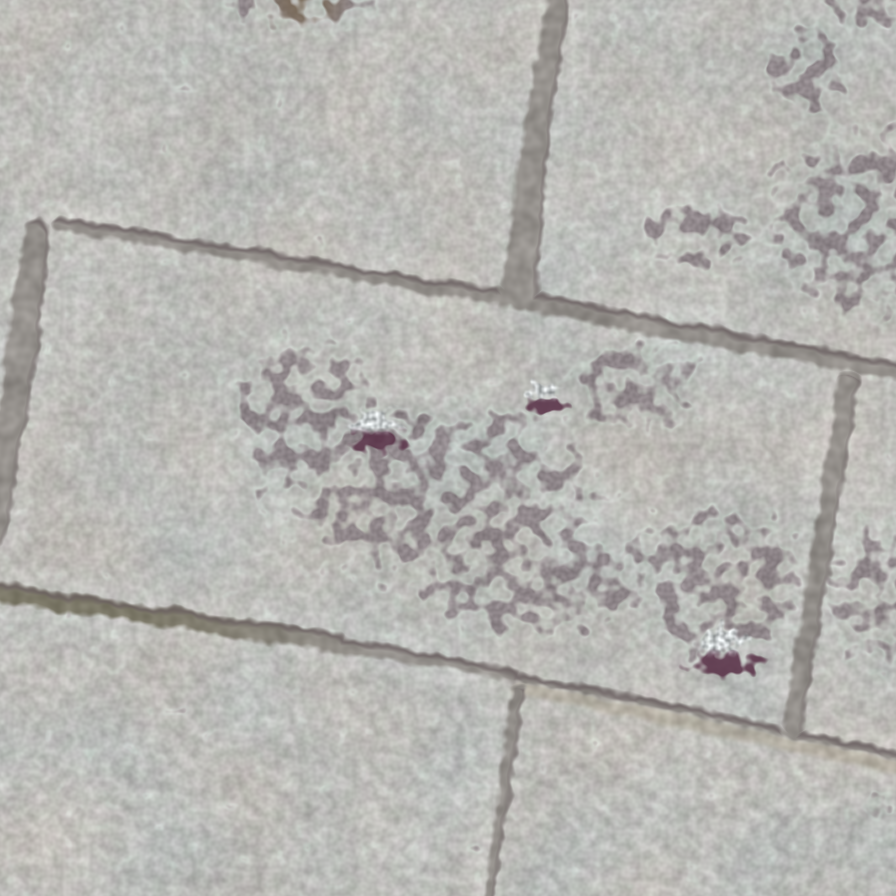
Write a Shadertoy shader that draws this texture.

```glsl
// Weathered pale paving slabs with slanting grey joints and mauve lichen.
// Tapered line distances form the joints; gradient noise, thresholded inside
// soft ellipses, grows the lichen and also grains the stone.

#define STONE vec3(0.737, 0.737, 0.722)
#define JOINT vec3(0.565, 0.548, 0.530)
#define CREASE vec3(0.400, 0.355, 0.365)
#define LICHEN vec3(0.520, 0.480, 0.500)
#define MAGENTA vec3(0.340, 0.180, 0.270)
#define OLIVE vec3(0.460, 0.445, 0.375)
#define LICHEN_SCALE 46.0
#define GRAIN 0.085
#define JOINT_WOBBLE 0.006
#define SOFTNESS 0.0035

// Centre and radii of each lichen colony.
const vec4 COLONIES[12] = vec4[12](
    vec4(0.34, 0.53, 0.12, 0.13), vec4(0.49, 0.45, 0.25, 0.14),
    vec4(0.71, 0.57, 0.10, 0.07), vec4(0.80, 0.35, 0.15, 0.11),
    vec4(0.60, 0.35, 0.21, 0.08), vec4(0.98, 0.75, 0.18, 0.15),
    vec4(0.90, 0.92, 0.06, 0.07), vec4(0.78, 0.74, 0.09, 0.06),
    vec4(0.34, 1.01, 0.14, 0.06), vec4(0.97, 1.00, 0.08, 0.05),
    vec4(0.99, 0.34, 0.09, 0.11), vec4(0.98, 0.10, 0.025, 0.025));

// Bright crusts with a dark hollow beneath: centre, then radius.
const vec3 CRUSTS[3] = vec3[3](
    vec3(0.418, 0.528, 0.036), vec3(0.605, 0.562, 0.027), vec3(0.805, 0.283, 0.042));

vec2 gradientAt(vec2 cell) {
    vec3 h = fract(vec3(cell.xyx) * vec3(0.1031, 0.1030, 0.0973));
    h += dot(h, h.yzx + 33.33);
    float angle = 6.2832 * fract((h.x + h.y) * h.z);
    return vec2(cos(angle), sin(angle));
}

float noise(vec2 p) {
    vec2 i = floor(p), f = fract(p);
    vec2 u = f * f * f * (f * (f * 6.0 - 15.0) + 10.0);
    vec2 e = vec2(1.0, 0.0);
    float low = mix(dot(gradientAt(i), f), dot(gradientAt(i + e), f - e), u.x);
    float high = mix(dot(gradientAt(i + e.yx), f - e.yx),
                     dot(gradientAt(i + 1.0), f - 1.0), u.x);
    return mix(low, high, u.y);
}

// Distance to a line from a to b whose half width runs from wa to wb.
float seam(vec2 p, vec2 a, vec2 b, float wa, float wb) {
    vec2 ab = b - a;
    float t = clamp(dot(p - a, ab) / dot(ab, ab), 0.0, 1.0);
    return length(p - a - ab * t) - mix(wa, wb, t);
}

float joints(vec2 p) {
    // Long courses
    float d = seam(p, vec2(0.068, 0.750), vec2(0.560, 0.668), 0.007, 0.009);
    d = min(d, seam(p, vec2(0.560, 0.668), vec2(1.02, 0.582), 0.010, 0.010));
    d = min(d, seam(p, vec2(-0.02, 0.342), vec2(0.378, 0.281), 0.010, 0.010));
    d = min(d, seam(p, vec2(0.378, 0.281), vec2(0.573, 0.246), 0.009, 0.006));
    d = min(d, seam(p, vec2(0.573, 0.246), vec2(1.02, 0.153), 0.005, 0.005));
    // Cross joints
    d = min(d, seam(p, vec2(0.625, 1.02), vec2(0.597, 0.840), 0.010, 0.016));
    d = min(d, seam(p, vec2(0.597, 0.840), vec2(0.580, 0.672), 0.016, 0.020));
    d = min(d, seam(p, vec2(0.042, 0.742), vec2(0.020, 0.580), 0.014, 0.018));
    d = min(d, seam(p, vec2(0.020, 0.580), vec2(-0.005, 0.400), 0.018, 0.010));
    d = min(d, seam(p, vec2(0.947, 0.575), vec2(0.885, 0.190), 0.011, 0.010));
    return min(d, seam(p, vec2(0.580, 0.232), vec2(0.543, -0.02), 0.007, 0.005));
}

void mainImage(out vec4 fragColor, in vec2 fragCoord) {
    vec2 p = fragCoord / iResolution.xy;
    float soft = max(SOFTNESS, 1.0 / iResolution.y);
    float broad = noise(p * 6.0), mottle = noise(p * 27.0 + 7.0);
    float fine = noise(p * 85.0 + 3.0), grit = noise(p * 170.0);

    // Stone: cloudy tone, grain and slanted pale flecks
    float fleck = noise(mat2(0.8, 0.6, -0.6, 0.8) * p * vec2(48.0, 70.0));
    float tone = 0.035 * broad + 0.05 * mottle + GRAIN * (fine + 0.7 * grit);
    vec3 col = STONE + tone + 0.07 * fleck * smoothstep(0.5, 0.1, p.y);
    col += vec3(0.025, 0.0, -0.012) * noise(p * 9.0 + 20.0);
    col += vec3(0.012, -0.012, 0.010) * noise(p * 60.0 + 40.0);

    // Lichen: ragged clumps inside the colonies, with a pale rim
    float density = 0.0;
    for (int i = 0; i < 12; i++) {
        vec4 c = COLONIES[i];
        density = max(density, 1.0 - length((p - c.xy) / c.zw));
    }
    float clump = noise(p * LICHEN_SCALE + 11.0) + 0.55 * fine + 0.2 * mottle;
    float field = clump + mix(-0.78, 0.04, smoothstep(0.0, 0.55, density));
    float rim = smoothstep(-0.45, -0.15, field) * smoothstep(0.05, -0.15, field);
    col += rim * vec3(0.015, 0.030, 0.025);
    vec3 lichen = LICHEN + 0.10 * grit + 0.06 * mottle;
    lichen = mix(lichen, vec3(0.42, 0.35, 0.27), smoothstep(0.07, 0.0, length(p - vec2(0.34, 1.0))));
    col = mix(col, lichen, 0.85 * smoothstep(-0.10, 0.28, field));

    // Joints: gritty fill, shadowed upper lip and worn pale shoulder
    vec2 q = p + JOINT_WOBBLE * vec2(noise(p * 22.0), noise(p * 22.0 + 50.0));
    float d = joints(q) + 0.004 * fine;
    float lip = joints(q + vec2(0.004, 0.006)) + 0.004 * fine;
    float fill = smoothstep(soft, -soft, d);
    vec3 filler = JOINT + 0.09 * fine + 0.09 * mottle;
    float mossy = smoothstep(0.45, 0.12, p.x) * smoothstep(0.38, 0.33, p.y);
    filler = mix(filler, OLIVE + 0.08 * fine, mossy);
    col += 0.025 * smoothstep(0.035, 0.0, d);
    col = mix(col, filler, 0.92 * fill);
    col = mix(col, CREASE, 0.65 * fill * smoothstep(-0.002, 0.004, lip));
    float ledge = seam(q, vec2(0.58, 0.233), vec2(1.0, 0.145), 0.007, 0.007);
    vec3 sand = vec3(0.66, 0.63, 0.565) + 0.16 * fine;
    col = mix(col, sand, 0.6 * smoothstep(0.006, -0.004, ledge) * (1.0 - fill));

    // Crusts: glittering tops above magenta hollows
    for (int i = 0; i < 3; i++) {
        vec2 r = (p - CRUSTS[i].xy) / CRUSTS[i].z;
        float hollow = length((r + vec2(-0.1, 0.55)) * vec2(1.0, 2.4)) + 0.9 * fine;
        float top = length(r * vec2(1.0, 1.6)) + 0.8 * fine;
        col = mix(col, MAGENTA, 0.85 * smoothstep(0.95, 0.5, hollow));
        col = mix(col, vec3(0.80, 0.82, 0.83) + 0.5 * grit,
                  0.8 * smoothstep(0.8, 0.3, top) * smoothstep(-0.45, -0.1, r.y));
    }
    fragColor = vec4(clamp(col, 0.0, 1.0), 1.0);
}
```
